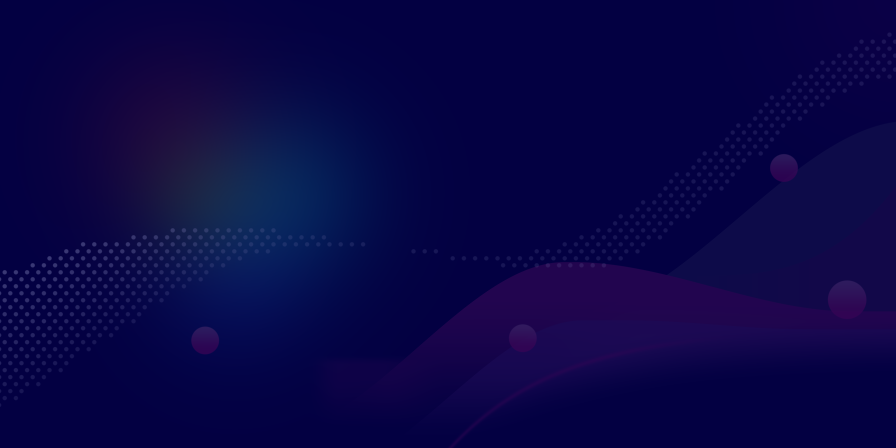
Write a WebGL 2 fragment shader that draws this background.

```glsl
#version 300 es
precision highp float;
// Deep navy backdrop: soft colour glows at the left, translucent waves at the
// lower right, a ribbon of staggered dots across, and a few shaded discs.
// Heights are sums of smoothsteps; one unit is the canvas height.

uniform vec2 u_resolution;
out vec4 fragColor;

const vec3 NAVY        = vec3(0.010, 0.000, 0.258);
const vec3 RED_GLOW    = vec3(0.105, 0.020, -0.015);
const vec3 GREEN_GLOW  = vec3(0.020, 0.070, -0.030);
const vec3 BLUE_GLOW   = vec3(0.000, 0.130, 0.090);
const vec3 LOWER_GLOW  = vec3(0.010, 0.045, 0.080);
const vec3 CORNER_GLOW = vec3(0.030, 0.000, 0.015);
const vec3 BACK_WAVE   = vec3(0.050, 0.045, 0.285);
const vec3 SIDE_WAVE   = vec3(0.080, 0.025, 0.285);
const vec3 PLUM_WAVE   = vec3(0.135, 0.020, 0.310);
const vec3 FRONT_WAVE  = vec3(0.105, 0.045, 0.340);
const vec3 RIM         = vec3(0.200, 0.015, 0.330);
const vec3 DOT         = vec3(0.400, 0.400, 0.620);
const vec3 DISC_TOP    = vec3(0.210, 0.130, 0.390);
const vec3 DISC_BOTTOM = vec3(0.210, 0.015, 0.330);

const vec2  DOT_PITCH  = vec2(0.025, 0.0156);
const vec2  DOT_ORIGIN = vec2(0.698, 0.439);
const float DOT_RADIUS = 0.0048;

// Centre and radius of each disc
const vec3 DISCS[4] = vec3[4](
    vec3(1.750, 0.625, 0.031), vec3(1.891, 0.331, 0.043),
    vec3(1.167, 0.245, 0.031), vec3(0.458, 0.240, 0.031));

float glow(vec2 p, vec2 center, float size) {
    vec2 d = (p - center) / size;
    return exp(-dot(d, d));
}

// Smooth coverage of the area where the signed distance is negative
float cover(float dist) {
    float aa = 0.75 / u_resolution.y;
    return 1.0 - smoothstep(-aa, aa, dist);
}

float ribbonTop(float x) {
    float hump = (x - 0.5) / 0.3;
    return 0.435 + 0.062 * exp(-hump * hump)
         - 0.043 * (1.0 - smoothstep(0.0, 0.2, x))
         + 0.5 * smoothstep(1.15, 2.05, x);
}

float ribbonBottom(float x) {
    return 0.015 + 0.435 * smoothstep(-0.25, 0.7, x)
         - 0.05 * smoothstep(0.8, 1.2, x)
         + 0.425 * smoothstep(1.3, 2.0, x);
}

vec3 paintGlows(vec2 p) {
    vec3 color = NAVY;
    color += RED_GLOW * glow(p, vec2(0.39, 0.69), 0.22);
    color += GREEN_GLOW * glow(p, vec2(0.44, 0.55), 0.15);
    color += BLUE_GLOW * glow(p, vec2(0.64, 0.57), 0.20);
    color += LOWER_GLOW * glow(p, vec2(0.52, 0.38), 0.19);
    color += CORNER_GLOW * glow(p, vec2(2.0, 1.0), 0.28);
    return color;
}

vec3 paintWaves(vec3 color, vec2 p) {
    // Blue hill and the sweep at the right border
    float back = 0.3 + 0.43 * smoothstep(1.27, 2.03, p.x);
    color = mix(color, BACK_WAVE, cover(p.y - back) * smoothstep(1.2, 1.45, p.x));
    float sweep = clamp((p.x - 1.55) / 0.45, 0.0, 1.0);
    float side = 0.385 + 0.2 * sweep * sweep * sweep;
    color = mix(color, SIDE_WAVE, 0.7 * cover(p.y - side) * smoothstep(1.45, 1.9, p.x));

    // Hazy tail, then the plum hill
    float tail = smoothstep(0.68, 0.76, p.x) * smoothstep(0.03, 0.16, p.y);
    color = mix(color, PLUM_WAVE, 0.35 * tail * (1.0 - smoothstep(0.185, 0.21, p.y))
                * (1.0 - smoothstep(0.85, 1.0, p.x)));
    float plum = 0.03 + 0.385 * smoothstep(0.6, 1.26, p.x) - 0.11 * smoothstep(1.28, 1.9, p.x);
    float plumFade = smoothstep(0.02, 0.36, p.y) * smoothstep(0.68, 0.95, p.x);
    color = mix(color, PLUM_WAVE, cover(p.y - plum) * plumFade);

    // Front wave, sinking into navy below a thin rim
    float front = -0.06 + 0.345 * smoothstep(0.7, 1.3, p.x) - 0.02 * smoothstep(1.4, 1.8, p.x);
    color = mix(color, FRONT_WAVE, 0.6 * cover(p.y - front) * smoothstep(0.0, 0.2, p.y));
    float depth = 0.27 - 0.235 * exp(-4.0 * (p.x - 1.04)) - p.y;
    color = mix(color, NAVY, smoothstep(-0.03, 0.11, depth));
    float rim = exp(-pow(depth / 0.006, 2.0)) * (1.0 - smoothstep(1.3, 1.7, p.x));
    return mix(color, RIM, 0.45 * rim);
}

vec3 paintDots(vec3 color, vec2 p) {
    vec2 cell = (p - DOT_ORIGIN) / DOT_PITCH;
    float row = round(cell.y);
    float shift = 0.5 * mod(row, 2.0);
    vec2 center = DOT_ORIGIN + DOT_PITCH * vec2(round(cell.x - shift) + shift, row);
    float top = ribbonTop(center.x);
    float bottom = ribbonBottom(center.x);
    float inside = step(bottom, center.y) * step(center.y, top);
    float level = clamp((center.y - bottom) / max(top - bottom, 0.01), 0.0, 1.0);
    float left = 1.0 - smoothstep(0.1, 0.75, p.x);
    float alpha = mix(0.21, mix(0.2, 0.55, level), left);
    return mix(color, DOT, alpha * inside * cover(length(p - center) - DOT_RADIUS));
}

vec3 paintDiscs(vec3 color, vec2 p) {
    for (int i = 0; i < 4; i++) {
        vec2 d = (p - DISCS[i].xy) / DISCS[i].z;
        vec3 shade = mix(DISC_BOTTOM, DISC_TOP, smoothstep(-0.8, 1.2, d.y));
        color = mix(color, shade, 0.8 * cover((length(d) - 1.0) * DISCS[i].z));
    }
    return color;
}

void main() {
    vec2 p = gl_FragCoord.xy / u_resolution.y;
    vec3 color = paintWaves(paintGlows(p), p);
    color = paintDiscs(paintDots(color, p), p);
    fragColor = vec4(clamp(color, 0.0, 1.0), 1.0);
}
```
